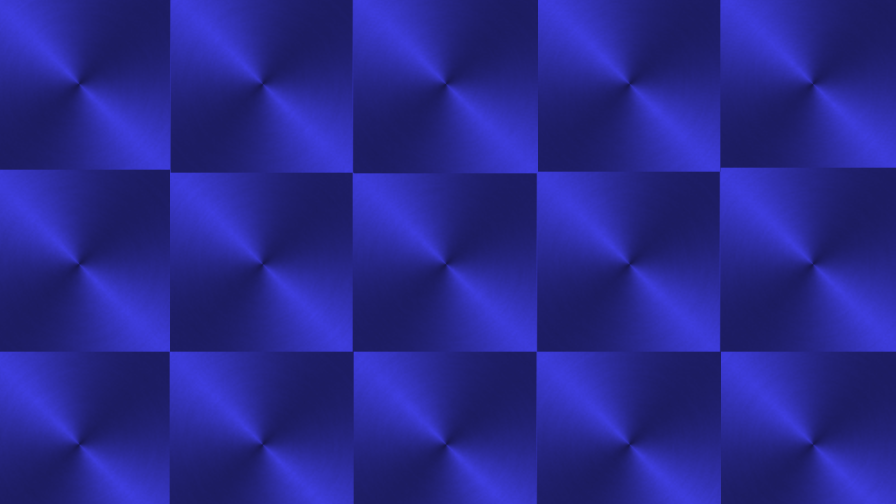
A WebGL 1 fragment shader for this pattern:

```glsl
precision highp float;
uniform vec2 u_resolution;

const vec2 PITCH = vec2(0.364, 0.3576);
const vec2 FIRST_EDGE = vec2(0.338, 0.302);
const vec2 FIRST_CENTER = vec2(0.1574, 0.118);
const vec3 SHADE = vec3(0.110, 0.110, 0.385);
const vec3 SHINE = vec3(0.240, 0.235, 0.870);
const float PI = 3.14159265;

float hash(vec2 p) {
    return fract(sin(dot(p, vec2(127.1, 311.7))) * 43758.5453);
}

float valueNoise(vec2 p) {
    vec2 cell = floor(p);
    vec2 f = fract(p);
    f = f * f * (3.0 - 2.0 * f);
    float low = mix(hash(cell), hash(cell + vec2(1.0, 0.0)), f.x);
    float high = mix(hash(cell + vec2(0.0, 1.0)), hash(cell + 1.0), f.x);
    return mix(low, high, f.y);
}

// Index of the tile along one axis
float tileIndex(float pos, float firstEdge, float pitch) {
    return floor((pos - firstEdge) / pitch) + 1.0;
}

// Uneven height of the upper seam from column to column
float seamOffset(float column, float y) {
    float bow = column - 1.8;
    return step(0.48, y) * (0.0023 * bow * bow - 0.0037);
}

// Conical sheen: 0 on the rising diagonal, 1 on the falling one
float sheen(vec2 d) {
    vec2 axis = abs(vec2(d.x - d.y, d.x + d.y));
    float fromShine = atan(axis.y, axis.x + 1e-5) * 2.0 / PI;
    return 1.0 - sqrt(fromShine * fromShine + 0.0006);
}

// Circular brushing around the tile center
float brushing(vec2 d, float angle, float seed) {
    float r = length(d);
    float fine = valueNoise(vec2(r * 230.0, angle * 9.0 + seed));
    float broad = valueNoise(vec2(r * 75.0 + seed, angle * 5.0));
    return 0.65 * fine + 0.35 * broad - 0.5;
}

vec3 metalTile(vec2 d, vec2 tile) {
    float angle = sheen(d);
    float light = pow(max(angle, 0.0), 1.8);
    vec3 color = mix(SHADE, SHINE, light);
    color *= 1.0 + 0.05 * brushing(d, angle, 17.0 * hash(tile));
    // Darkened pivot
    return color * (1.0 - 0.3 * exp(-length(d) * 100.0));
}

vec3 panel(vec2 p) {
    float column = tileIndex(p.x, FIRST_EDGE.x, PITCH.x);
    float row = tileIndex(p.y - seamOffset(column, p.y), FIRST_EDGE.y, PITCH.y);

    // Slight sideways misplacement of each row's seams
    float edge = floor((p.x - FIRST_EDGE.x) / PITCH.x + 0.5);
    float shift = (hash(vec2(edge, row) + 3.0) - 0.5) * 0.004;
    column = tileIndex(p.x - shift, FIRST_EDGE.x, PITCH.x);

    vec2 tile = vec2(column, row);
    vec3 color = metalTile(p - FIRST_CENTER - PITCH * tile, tile);

    // Hairline glint on some upright seams
    float seam = abs(p.x - shift - FIRST_EDGE.x - edge * PITCH.x);
    float glint = step(0.6, hash(vec2(edge, row) + 8.0));
    float line = 1.0 - smoothstep(0.0004, 0.0016, seam);
    return mix(color, SHINE * 0.8, 0.6 * glint * line);
}

void main() {
    // Nine samples per pixel smooth the seams
    vec3 color = vec3(0.0);
    for (int j = 0; j < 3; j++) {
        for (int i = 0; i < 3; i++) {
            vec2 offset = (vec2(float(i), float(j)) - 1.0) / 3.0;
            color += panel((gl_FragCoord.xy + offset) / u_resolution.y);
        }
    }
    color /= 9.0;

    // Faint surface grain
    float grain = valueNoise(gl_FragCoord.xy / u_resolution.y * 280.0) - 0.5;
    gl_FragColor = vec4(color * (1.0 + 0.04 * grain), 1.0);
}
```
